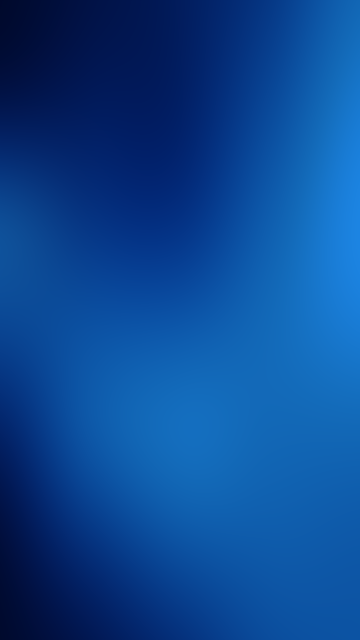
Reproduce this background procedurally as a Shadertoy shader.

```glsl
// Soft blue light falling through darkness, brightest at the right and low centre.
// Five vertical bands each carry a lopsided bell of light; a cubic spline joins
// them across the canvas, and the resulting level is toned from navy to azure.

const int BANDS = 5;

// Per band: base level, bell height, bell centre (from the top), reach upward
const vec4 BAND_LIGHT[BANDS] = vec4[BANDS](
    vec4(0.035, 0.285, 0.39, 0.17),
    vec4(0.060, 0.290, 0.63, 0.34),
    vec4(0.110, 0.320, 0.67, 0.28),
    vec4(0.150, 0.265, 0.56, 0.48),
    vec4(0.320, 0.200, 0.36, 0.38));

// Per band: reach downward
const float BAND_FALL[BANDS] = float[BANDS](0.28, 0.25, 0.28, 0.58, 0.34);

float bell(float offset, float reach) {
    float d = offset / reach;
    return exp(-d * d);
}

float glow(vec2 p, vec2 centre, vec2 reach) {
    vec2 d = (p - centre) / reach;
    return exp(-dot(d, d));
}

// Light level of one band at a depth below the top edge
float bandLevel(int index, float depth) {
    int i = clamp(index, 0, BANDS - 1);
    vec4 light = BAND_LIGHT[i];
    float offset = depth - light.z;
    float reach = offset < 0.0 ? light.w : BAND_FALL[i];
    return light.x + light.y * bell(offset, reach);
}

// Catmull-Rom curve between b and c
float spline(float a, float b, float c, float d, float t) {
    float bend = 2.0 * a - 5.0 * b + 4.0 * c - d;
    float twist = 3.0 * (b - c) + d - a;
    return b + 0.5 * t * (c - a + t * (bend + t * twist));
}

float lightLevel(vec2 p) {
    float across = clamp(p.x, 0.0, 0.9999) * float(BANDS - 1);
    int i = int(across);
    return spline(bandLevel(i - 1, p.y), bandLevel(i, p.y),
                  bandLevel(i + 1, p.y), bandLevel(i + 2, p.y), fract(across));
}

// Navy to azure; the level itself is the green channel
vec3 blueTone(float level) {
    float red = 0.36 * pow(level, 1.8);
    float blue = 1.12 * sqrt(level) - 0.07 * exp(-level / 0.07);
    blue += 0.09 * smoothstep(0.40, 0.55, level);
    return vec3(red, level, blue);
}

void mainImage(out vec4 fragColor, in vec2 fragCoord) {
    vec2 uv = fragCoord / iResolution.xy;
    vec2 p = vec2(uv.x, 1.0 - uv.y);

    vec3 color = blueTone(max(lightLevel(p), 0.01));

    // Deeper blue in the upper shade, a greyer haze at the left edge
    color += vec3(-0.005, 0.0, 0.03) * glow(p, vec2(0.42, 0.32), vec2(0.25, 0.22));
    color += vec3(0.012, 0.0, -0.03) * glow(p, vec2(0.05, 0.36), vec2(0.20, 0.14));

    fragColor = vec4(clamp(color, 0.0, 1.0), 1.0);
}
```
